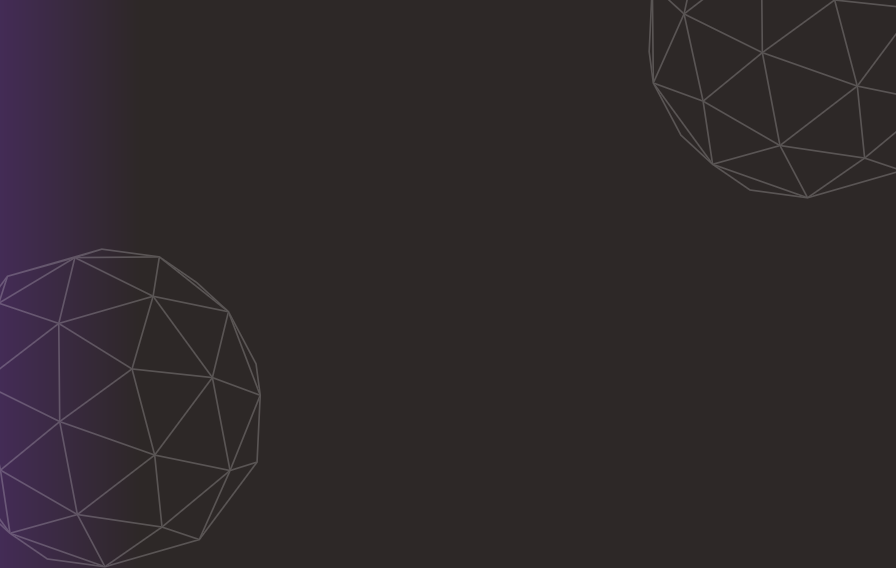
Reproduce this background procedurally as a WebGL 2 fragment shader.

```glsl
#version 300 es
precision highp float;

#define BASE_COLOR vec3(0.178, 0.155, 0.153)
#define GLOW_COLOR vec3(0.265, 0.171, 0.336)
#define GLOW_WIDTH 0.157
#define LINE_OPACITY 0.21
#define LINE_WIDTH 0.0029
#define SPHERE_RADIUS 0.288
#define LOWER_CENTER vec2(0.182, 0.2818)
#define UPPER_CENTER vec2(1.419, 0.9314)

uniform vec2 u_resolution;
out vec4 outColor;

// Orientation of the wire spheres, one axis per column
const mat3 ORIENTATION = mat3(-0.0095, 0.9707, -0.2399,
                               0.6664, 0.1856,  0.7222,
                              -0.7453, 0.1530,  0.6486);
const float GOLDEN = 1.618034;

// Corner of a unit icosahedron: signed golden rectangles on three planes
vec3 icosaVertex(int i) {
    vec2 side = vec2(i & 1, (i >> 1) & 1) * 2.0 - 1.0;
    vec3 v = vec3(0.0, GOLDEN * side.x, side.y);
    v = i < 4 ? v : (i < 8 ? v.yzx : v.zxy);
    return ORIENTATION * normalize(v);
}

float segmentDistance(vec2 p, vec2 a, vec2 b) {
    vec2 ab = b - a;
    float t = clamp(dot(p - a, ab) / dot(ab, ab), 0.0, 1.0);
    return length(p - a - ab * t);
}

// Distance to the outline of a triangle, only if it faces the viewer
float facetDistance(vec2 p, vec3 a, vec3 b, vec3 c) {
    vec3 normal = cross(b - a, c - a);
    if (normal.z * dot(normal, a) <= 0.0) return 1e3;
    return min(segmentDistance(p, a.xy, b.xy),
           min(segmentDistance(p, b.xy, c.xy), segmentDistance(p, c.xy, a.xy)));
}

bool adjacent(vec3 a, vec3 b) {
    return dot(a, b) > 0.4;
}

// Distance to the visible edges of a once-subdivided unit icosahedron
float wireSphere(vec2 p) {
    float nearest = 1e3;
    if (dot(p, p) > 1.1) return nearest;
    vec3 corners[12];
    for (int i = 0; i < 12; i++) corners[i] = icosaVertex(i);

    for (int i = 0; i < 10; i++)
    for (int j = i + 1; j < 11; j++) {
        vec3 a = corners[i], b = corners[j];
        if (!adjacent(a, b)) continue;
        for (int k = j + 1; k < 12; k++) {
            vec3 c = corners[k];
            if (!adjacent(a, c) || !adjacent(b, c)) continue;
            // Split each face into three corner facets and a middle one
            vec3 ab = normalize(a + b);
            vec3 bc = normalize(b + c);
            vec3 ca = normalize(c + a);
            nearest = min(nearest, facetDistance(p, a, ab, ca));
            nearest = min(nearest, facetDistance(p, b, bc, ab));
            nearest = min(nearest, facetDistance(p, c, ca, bc));
            nearest = min(nearest, facetDistance(p, ab, bc, ca));
        }
    }
    return nearest;
}

void main() {
    vec2 p = gl_FragCoord.xy / u_resolution.y;
    float pixel = 1.0 / u_resolution.y;

    // Side glow fading from the left edge
    float fade = clamp(gl_FragCoord.x / (u_resolution.x * GLOW_WIDTH), 0.0, 1.0);
    vec3 color = mix(GLOW_COLOR, BASE_COLOR, fade);

    // Two translucent wire spheres
    float wire = min(wireSphere((p - LOWER_CENTER) / SPHERE_RADIUS),
                     wireSphere((p - UPPER_CENTER) / SPHERE_RADIUS)) * SPHERE_RADIUS;
    float coverage = clamp((0.5 * LINE_WIDTH - wire) / pixel + 0.5, 0.0, 1.0);
    color = mix(color, vec3(1.0), coverage * LINE_OPACITY);

    outColor = vec4(color, 1.0);
}
```
